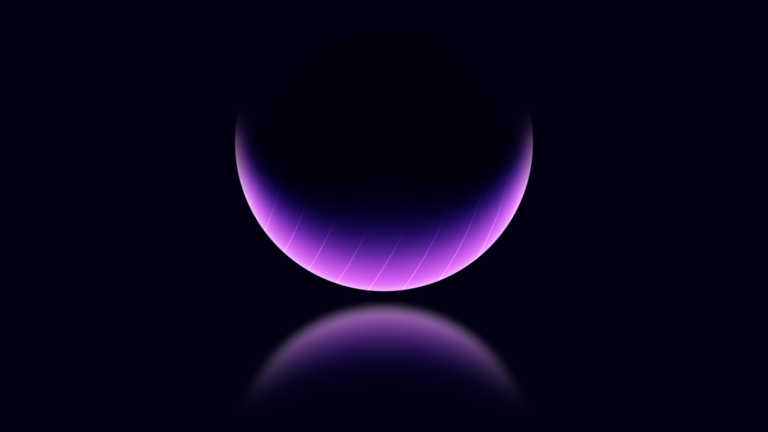
Reproduce this background procedurally as a Shadertoy shader.

```glsl
// A dark sphere lit from below by a violet crescent, over a blurred reflection.
// Glow falls off as a Gaussian of depth inside the disc, narrowing up the sides;
// thin curved longitude lines are drawn across the lit part of the sphere.

// Lengths are in canvas heights, measured from the canvas centre.
const float RADIUS = 0.345;
const vec2 SPHERE_CENTER = vec2(0.0, 0.171);
const vec2 MIRROR_CENTER = vec2(0.0, -0.555);
const vec3 BACKGROUND = vec3(0.008, 0.0, 0.072);
const vec3 SPHERE_DARK = vec3(0.006, 0.0, 0.052);
const vec3 GLOW_COLOR = vec3(0.87, 0.36, 0.92);
const vec3 GLOW_DEPTH = vec3(0.093, 0.090, 0.125);
const vec3 RIM_COLOR = vec3(0.09, 0.42, 0.06);
const vec3 LINE_COLOR = vec3(0.75, 0.42, 0.90);
const float SIDE_WIDTH = 0.25;       // glow width at the sides, relative to the pole
const float RIM_DEPTH = 0.012;
const float MIRROR_RIM_DEPTH = 0.035;
const float MIRROR_GAIN = 0.66;
const float LINE_SPACING = 0.25;     // radians of longitude
const float LINE_OFFSET = 0.08;
const float LINE_BEND = 0.38;
const float LINE_WIDTH = 0.0014;
const float LINE_GAIN = 0.24;

// Crescent light: depth inside the edge, and direction towards the bright pole.
vec3 crescentGlow(float depth, float poleward, float rimDepth) {
    float d = max(depth, 0.0);
    float width = mix(SIDE_WIDTH, 1.0, pow(max(poleward, 0.0), 1.25));
    vec3 falloff = d / (width * GLOW_DEPTH);
    vec3 light = GLOW_COLOR * exp(-falloff * falloff);
    light += RIM_COLOR * exp(-d / rimDepth);
    return light * smoothstep(-0.3, 0.45, poleward);
}

// Bent longitude lines; q is the position within a unit disc.
float longitudeLines(vec2 q, float pixel) {
    float drop = max(-q.y, 0.0);
    float across = clamp(q.x + LINE_BEND * drop * drop, -0.99, 0.99);
    float cell = asin(across) / LINE_SPACING - LINE_OFFSET;
    float offset = abs(fract(cell + 0.5) - 0.5) * LINE_SPACING;
    float slope = 2.0 * LINE_BEND * drop;
    float dist = offset * sqrt(1.0 - across * across) * RADIUS
               / sqrt(1.0 + slope * slope);
    float stroke = 1.0 - smoothstep(0.0, LINE_WIDTH + 0.5 * pixel, dist);
    return stroke * smoothstep(0.18, 0.75, drop);
}

void mainImage(out vec4 fragColor, in vec2 fragCoord) {
    float pixel = 1.0 / iResolution.y;
    vec2 p = (fragCoord - 0.5 * iResolution.xy) * pixel;
    vec3 color = BACKGROUND;

    // Soft reflection, fading towards the bottom
    vec2 m = p - MIRROR_CENTER;
    float mirrorR = length(m);
    float mirrorDepth = RADIUS - mirrorR;
    float mirrorUp = m.y / max(mirrorR, 0.001);
    float fade = smoothstep(-0.47, -0.20, p.y);
    float softEdge = smoothstep(-0.020, 0.026, mirrorDepth);
    color += crescentGlow(mirrorDepth, mirrorUp, MIRROR_RIM_DEPTH)
           * softEdge * fade * MIRROR_GAIN;

    // Lit sphere
    vec2 s = p - SPHERE_CENTER;
    float sphereR = length(s);
    float depth = RADIUS - sphereR;
    float down = -s.y / max(sphereR, 0.001);
    vec3 sphere = SPHERE_DARK + crescentGlow(depth, down, RIM_DEPTH);

    // Longitude lines, strongest near the rim
    float lineLight = longitudeLines(s / RADIUS, pixel);
    lineLight *= LINE_GAIN * smoothstep(0.5, 0.9, sphereR / RADIUS);
    sphere += LINE_COLOR * lineLight;

    // Blend the dark upper disc away so only the crescent shows an edge
    float disc = smoothstep(-pixel, pixel, depth);
    disc *= max(smoothstep(-0.35, 0.0, down), smoothstep(0.0, 0.15, depth));
    color = mix(color, sphere, disc);

    fragColor = vec4(clamp(color, 0.0, 1.0), 1.0);
}
```
